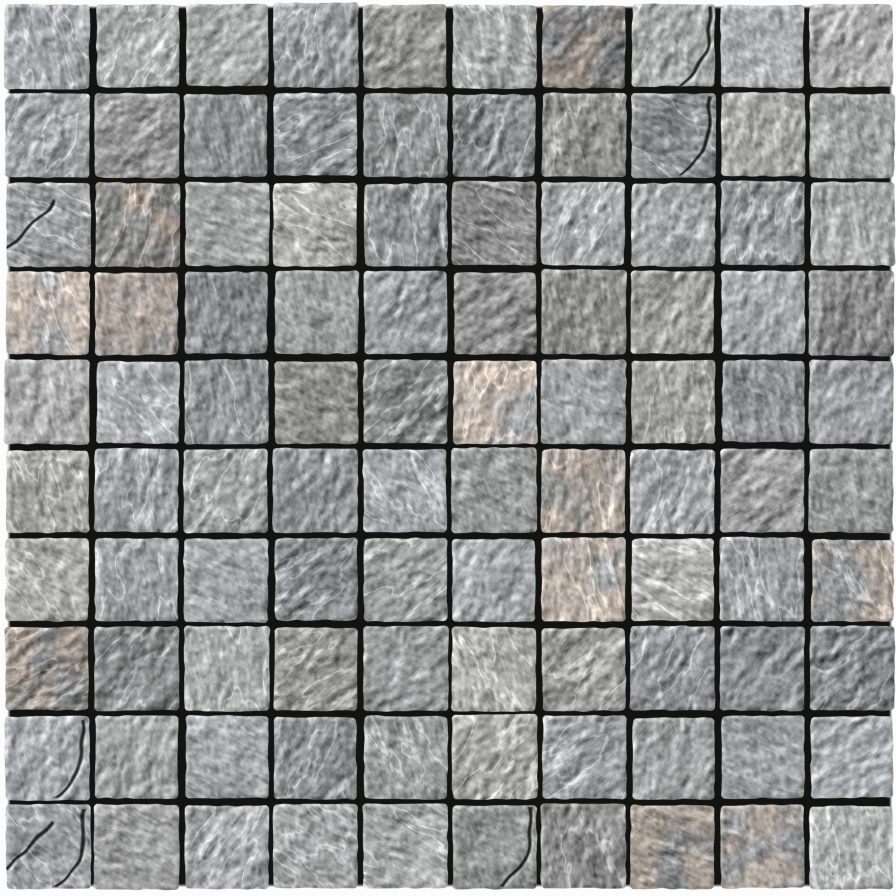
A Shadertoy shader for this texture:

```glsl
const float COUNT = 10.0;                      // tiles across and down
const vec2 ORIGIN = vec2(0.0035, 0.0053);      // lower left of the sheet
const vec2 PITCH = vec2(0.0997, 0.0993);       // tile spacing
const float HALF_SIZE = 0.468;                 // half tile, in cells
const float SIZE_JITTER = 0.010;
const float SHIFT_JITTER = 0.011;
const float TILT = 0.018;
const float CORNER = 0.045;
const float CHIPPING = 0.018;
const float GRAIN = 13.0;                      // relief bumps per tile
const float RELIEF = 0.52;
const float MOTTLE = 0.28;
const float CRACK_SHARE = 0.07;
const float WARM_SHARE = 0.13;
const vec2 LIGHT = vec2(-0.020, 0.024);
const vec3 STONE = vec3(0.605, 0.605, 0.598);
const vec3 WARM = vec3(1.06, 0.995, 0.95);
const vec3 COOL = vec3(0.975, 0.99, 1.02);
const vec3 GAP = vec3(0.075, 0.075, 0.07);
const vec3 PAPER = vec3(0.99);

float hash(vec2 p) {
    vec3 q = fract(p.xyx * 0.1031);
    q += dot(q, q.yzx + 33.33);
    return fract((q.x + q.y) * q.z);
}

float noise(vec2 p) {
    vec2 i = floor(p), f = fract(p);
    f = f * f * (3.0 - 2.0 * f);
    return mix(mix(hash(i), hash(i + vec2(1, 0)), f.x),
               mix(hash(i + vec2(0, 1)), hash(i + vec2(1, 1)), f.x), f.y);
}

float fbm(vec2 p) {
    float sum = 0.0, amp = 0.5;
    for (int i = 0; i < 4; i++) {
        sum += amp * noise(p);
        p = mat2(1.6, 1.2, -1.2, 1.6) * p + 17.3;
        amp *= 0.5;
    }
    return sum / 0.9375;
}

mat2 rotation(float a) {
    return mat2(cos(a), sin(a), -sin(a), cos(a));
}

float roundedBox(vec2 p, float halfSize, float radius) {
    vec2 d = abs(p) - halfSize + radius;
    return length(max(d, 0.0)) + min(max(d.x, d.y), 0.0) - radius;
}

float segment(vec2 p, vec2 a, vec2 b) {
    vec2 d = b - a;
    return length(p - a - d * clamp(dot(p - a, d) / dot(d, d), 0.0, 1.0));
}

// Cleaved surface: bumps stretched along the grain, over broader ledges
float height(vec2 p, float angle, vec2 seed) {
    vec2 q = rotation(angle) * p * vec2(1.0, 0.85);
    q += 0.06 * noise(q * 5.0 + seed);
    float bumps = fbm(q * vec2(GRAIN, GRAIN * 0.65) + seed);
    float ledges = noise(q * vec2(7.0, 2.0) + seed + 40.0);
    return bumps + 0.35 * ledges;
}

// Distance to a slanted split and to a curved split at the right
float crackDistance(vec2 p, vec2 id) {
    p += 0.05 * (vec2(noise(p * 6.0 + id), noise(p * 6.0 + id + 9.0)) - 0.5);
    float slash = segment(p, vec2(-0.46, -0.25), vec2(0.06, 0.26));
    float bend = 0.40 - 1.1 * pow(max(0.1 - p.y, 0.0), 2.0);
    float curve = max(abs(p.x - bend) * 0.85, abs(p.y) - 0.42);
    float kind = hash(id + 71.0);
    return kind < 0.35 ? slash : kind < 0.7 ? curve : min(slash, curve);
}

vec3 stoneColor(vec2 p, vec2 id, float edge) {
    vec2 seed = id * 23.0 + 5.0;
    float angle = (hash(id + 13.0) - 0.5) * 2.2;
    float lit = height(p + LIGHT, angle, seed) - height(p - LIGHT, angle, seed);
    float cloud = fbm(p * 3.2 + seed + 80.0) - 0.5;
    float shade = 1.0 + (hash(id + 3.0) - 0.5) * 0.26 - RELIEF * lit * 1.5 + MOTTLE * cloud;
    shade += 0.24 * (noise(p * 24.0 + seed) - 0.5);

    // Pale mineral veins
    vec2 q = rotation(angle) * p;
    float ridge = abs(fbm(q * vec2(4.0, 1.6) + seed + 150.0) - 0.5);
    shade += 0.25 * step(0.55, hash(id + 29.0)) * (1.0 - smoothstep(0.0, 0.045, ridge));

    // Worn rim, brighter toward the light
    float rim = smoothstep(-0.055, -0.015, edge);
    float side = dot(p, normalize(LIGHT)) * 2.0;
    shade += rim * (0.04 + 0.15 * side);

    // Occasional splits with a lit lower lip
    if (hash(id + 47.0) < CRACK_SHARE) {
        float lip = crackDistance(p + vec2(-0.025, 0.03), id);
        shade += 0.18 * (1.0 - smoothstep(0.0, 0.03, lip));
        shade *= mix(0.25, 1.0, smoothstep(0.004, 0.03, crackDistance(p, id)));
    }

    float warmth = step(hash(id + 61.0), WARM_SHARE) * smoothstep(-0.2, 0.15, cloud);
    vec3 tint = mix(mix(vec3(1.0), COOL, hash(id + 67.0)), WARM, warmth);
    return STONE * tint * max(shade, 0.15);
}

void mainImage(out vec4 fragColor, in vec2 fragCoord) {
    vec2 grid = (fragCoord / iResolution.xy - ORIGIN) / PITCH;
    float pixel = 1.0 / (min(iResolution.x, iResolution.y) * PITCH.x);
    vec2 id = clamp(floor(grid), 0.0, COUNT - 1.0);

    // Uneven placement and worn outline
    vec2 shift = vec2(hash(id + 101.0), hash(id + 137.0)) * 2.0 - 1.0;
    vec2 p = grid - id - 0.5 - shift * SHIFT_JITTER;
    p = rotation((hash(id + 151.0) - 0.5) * TILT) * p;
    float size = HALF_SIZE + (hash(id + 173.0) * 2.0 - 1.0) * SIZE_JITTER;
    float edge = roundedBox(p, size, CORNER) + CHIPPING * (noise(p * 9.0 + id * 31.0) - 0.5);

    // Dark joints inside the sheet, pale paper around it
    vec2 border = min(grid, COUNT - grid);
    float inside = smoothstep(0.04, 0.09, min(border.x, border.y));
    vec3 color = mix(PAPER, GAP, inside);
    float cover = 1.0 - smoothstep(-pixel * 0.8, pixel * 0.8, edge);
    color = mix(color, stoneColor(p, id, edge), cover);
    fragColor = vec4(clamp(color, 0.0, 1.0), 1.0);
}
```
